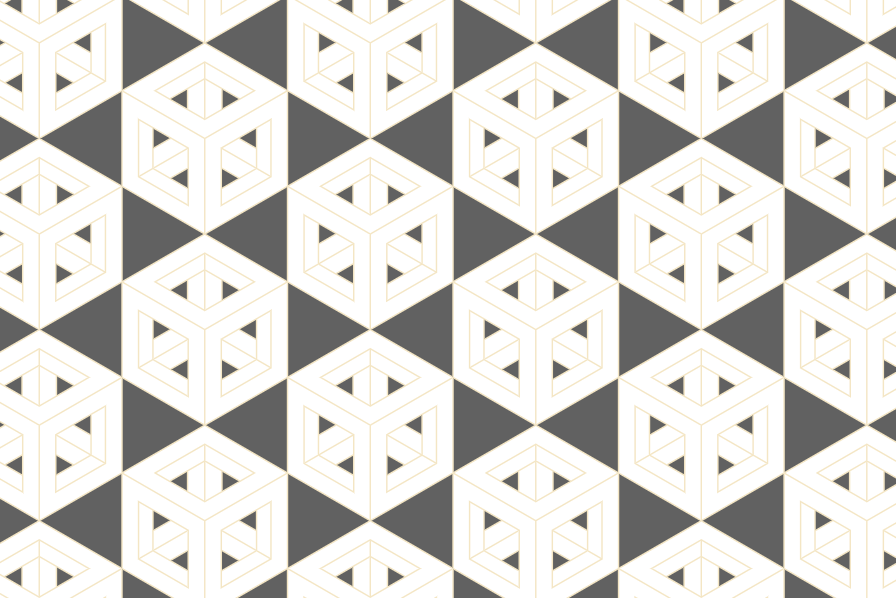
Write a Shadertoy shader that draws this pattern.

```glsl
// Open-frame cubes in isometric view, in staggered columns over dark grey.
// Each hexagonal cube is folded into half of its top face, where the window,
// the inner bars and the fine cream outlines are plain line distances.

#define CUBE_RADIUS 0.1598            // centre to vertex, in canvas heights
#define CUBE_ORIGIN vec2(0.3424, 0.7684)
#define LINE_WIDTH 0.0150             // in cube radii
#define FRAME_WIDTH 0.2               // bar width along a cube edge
#define INNER_RIM 0.626               // far edge of the rim seen in a window
#define BACK_BAR 0.18                 // half width of the rear bar
#define PAPER vec3(1.0)
#define SHADE vec3(0.38)
#define OUTLINE vec3(0.955, 0.90, 0.77)

const float ROOT3 = 1.7320508;
const float COS30 = 0.8660254;

// Fold the plane by the cube's symmetry onto the right half of the top face
vec2 foldToTopFace(vec2 p) {
    p.x = abs(p.x);
    vec2 mirror = vec2(-0.5, COS30);
    p -= 2.0 * min(dot(p, mirror), 0.0) * mirror;
    p.x = abs(p.x);
    return p;
}

// x: signed distance of the white frame, y: distance to the nearest outline
vec2 cubeDistances(vec2 p) {
    p = foldToTopFace(p);
    float front = (p.y - p.x / ROOT3) * COS30;
    float back = (p.y + p.x / ROOT3) * COS30;
    float hexagon = back - COS30;

    // Window cut in the face, with the rim and the rear bar inside it
    float sill = FRAME_WIDTH * COS30 - front;
    float window = max(sill, back - (1.0 - FRAME_WIDTH) * COS30);
    float rim = back - INNER_RIM * COS30;
    float bar = p.x - BACK_BAR;
    float hole = max(max(rim, -bar), sill);

    float edge = min(abs(hexagon), max(abs(front), hexagon));
    edge = min(edge, abs(window));
    edge = min(edge, max(p.x, window));
    edge = min(edge, max(abs(rim), window));
    edge = min(edge, max(abs(bar), max(rim, sill)));
    return vec2(max(hexagon, -hole), edge);
}

// Box-filtered coverage of a filled shape
float coverage(float dist, float pixel) {
    return clamp(0.5 - dist / pixel, 0.0, 1.0);
}

void mainImage(out vec4 fragColor, in vec2 fragCoord) {
    float pixel = 1.0 / (iResolution.y * CUBE_RADIUS);
    vec2 p = (fragCoord / iResolution.y - CUBE_ORIGIN) / CUBE_RADIUS;

    // Two interleaved grids make the staggered columns
    vec2 period = vec2(2.0 * ROOT3, 2.0);
    vec2 nearest = vec2(10.0);
    for (int i = 0; i < 2; i++) {
        vec2 q = p / period + 0.5 * float(i);
        vec2 cell = (fract(q + 0.5) - 0.5) * period;
        nearest = min(nearest, cubeDistances(cell));
    }

    // Fill, then outlines that keep their weight below one pixel
    vec3 color = mix(SHADE, PAPER, coverage(nearest.x, pixel));
    float halfLine = 0.5 * LINE_WIDTH;
    float line = coverage(nearest.y - halfLine, pixel)
               - coverage(nearest.y + halfLine, pixel);
    color = mix(color, OUTLINE, line);
    fragColor = vec4(color, 1.0);
}
```
